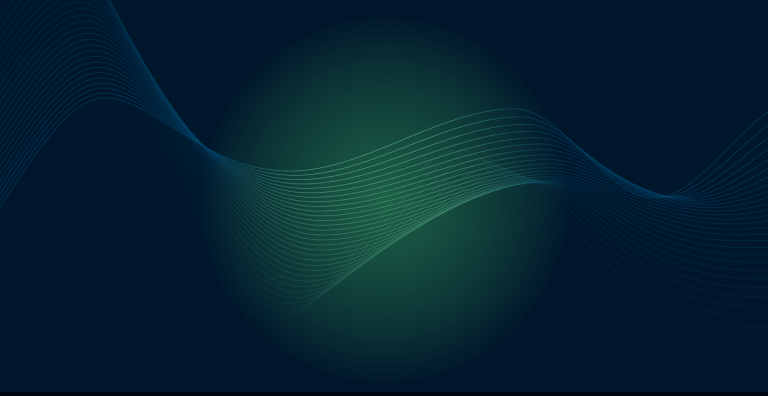
A Shadertoy shader for this background:

```glsl
const vec2 CANVAS = vec2(194.0, 100.0);
const int LINE_COUNT = 31;
const float LINE_WIDTH = 0.25;

const vec3 NAVY = vec3(0.0, 0.088, 0.168);
const vec3 GLOW_GREEN = vec3(0.115, 0.375, 0.275);
const vec3 LINE_BLUE = vec3(0.0, 0.26, 0.41);
const vec3 LINE_MINT = vec3(0.33, 0.66, 0.52);
const vec3 FOOTER = vec3(0.0, 0.02, 0.08);

// Quadratic through three positions at u = 0, 0.5 and 1
vec2 blendKnot(vec2 first, vec2 middle, vec2 last, float u) {
    return first * (1.0 - u) * (1.0 - 2.0 * u)
         + middle * 4.0 * u * (1.0 - u)
         + last * u * (2.0 * u - 1.0);
}

// Height and slope at x between two knots; skew makes the start steeper
vec2 easedSpan(float x, vec2 start, vec2 end, float skew) {
    vec2 span = end - start;
    float t = clamp((x - start.x) / span.x, 0.0, 1.0);
    float s = t + skew * t * (1.0 - t);
    float ds = 1.0 + skew * (1.0 - 2.0 * t);
    return vec2(start.y + span.y * s * s * (3.0 - 2.0 * s),
                6.0 * s * (1.0 - s) * ds * span.y / span.x);
}

// Height and slope of one strand, through its crests and troughs
vec2 strand(float x, float u) {
    vec2 entry = blendKnot(vec2(-24.0, 24.0), vec2(-28.0, 46.0), vec2(-33.0, 75.0), u);
    vec2 crestA = blendKnot(vec2(26.5, 75.3), vec2(21.2, 96.2), vec2(12.6, 122.7), u);
    vec2 troughA = blendKnot(vec2(73.2, 56.8), vec2(81.3, 39.4), vec2(69.4, 19.2), u);
    vec2 crestB = blendKnot(vec2(130.0, 72.5), vec2(138.9, 54.5), vec2(116.2, 62.1), u);
    vec2 troughB = blendKnot(vec2(165.4, 50.0), vec2(186.9, 40.7), vec2(197.0, 5.3), u);
    vec2 exit = blendKnot(vec2(202.0, 74.7), vec2(234.8, 45.7), vec2(242.0, 9.0), u);

    if (x < crestA.x) return easedSpan(x, entry, crestA, 0.0);
    if (x < troughA.x) return easedSpan(x, crestA, troughA, 0.3);
    if (x < crestB.x) return easedSpan(x, troughA, crestB, 0.0);
    if (x < troughB.x) return easedSpan(x, crestB, troughB, 0.8 * u);
    return easedSpan(x, troughB, exit, 0.0);
}

// Antialiased coverage of a thin line
float lineCoverage(float distanceToLine, float width, float pixel) {
    float reach = max(width, pixel);
    return (1.0 - smoothstep(0.0, reach, distanceToLine)) * width / reach;
}

// Radial falloff with a broad, soft middle
float radialGlow(vec2 p, vec2 center, float radius) {
    float g = clamp(1.0 - length(p - center) / radius, 0.0, 1.0);
    return g * (1.35 - 0.35 * g);
}

void mainImage(out vec4 fragColor, in vec2 fragCoord) {
    vec2 p = fragCoord / iResolution.xy * CANVAS;
    float pixel = CANVAS.y / iResolution.y;

    // Backdrop and central glow
    float glow = radialGlow(p, vec2(97.2, 49.5), 47.0);
    vec3 color = mix(NAVY, GLOW_GREEN, glow);

    // Twisting ribbon of strands
    vec3 lineColor = mix(LINE_BLUE, LINE_MINT, smoothstep(0.0, 0.8, glow));
    for (int i = 0; i < LINE_COUNT; i++) {
        float u = float(i) / float(LINE_COUNT - 1);
        vec2 wave = strand(p.x, u);
        float d = abs(p.y - wave.x) / sqrt(1.0 + wave.y * wave.y);
        float opacity = mix(0.6, 0.1, u);
        color = mix(color, lineColor, opacity * lineCoverage(d, LINE_WIDTH, pixel));
    }

    // Dark strip along the bottom
    float footer = 1.0 - smoothstep(-0.5 * pixel, 0.5 * pixel, p.y - 1.0);
    color = mix(color, FOOTER, footer);

    fragColor = vec4(color, 1.0);
}
```
